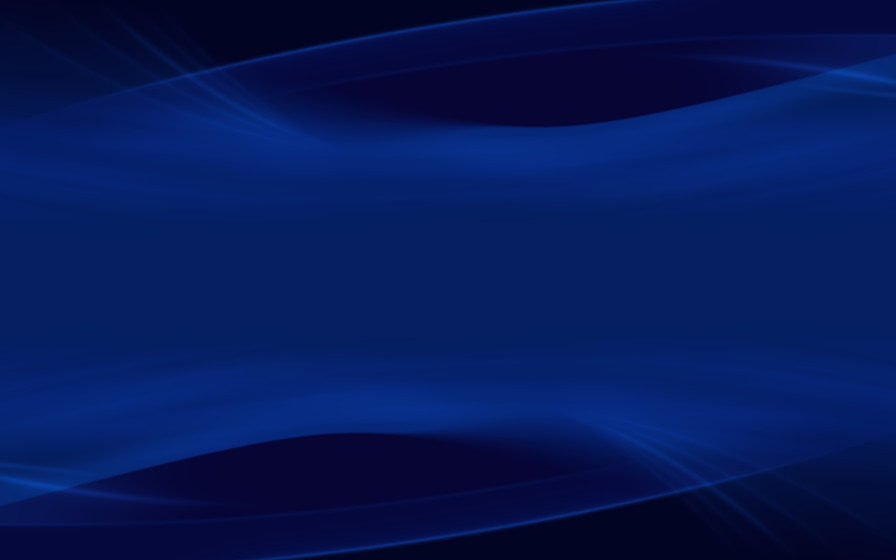
A Shadertoy shader for this background:

```glsl
// Deep blue backdrop with sweeping silk-like veils at the top and bottom.
// One half is built from curves y(x), soft masks and thin glows; a half-turn
// about the centre gives the other half. Gradient noise adds faint wisps.

#define NIGHT vec3(0.008, 0.015, 0.140)
#define BAND vec3(0.018, 0.030, 0.235)
#define LENS vec3(0.022, 0.018, 0.205)
#define BODY vec3(0.018, 0.121, 0.385)
#define SWELL vec3(0.022, 0.138, 0.450)
#define GLOW vec3(0.030, 0.190, 0.380)
#define WISP_AMOUNT 0.10
#define FAN_LINES 5
#define RIM_WIDTH 0.004

vec2 hashGradient(vec2 cell) {
    float h = fract(sin(dot(cell, vec2(127.1, 311.7))) * 43758.5);
    return vec2(cos(6.2832 * h), sin(6.2832 * h));
}

float gradientNoise(vec2 p) {
    vec2 i = floor(p), f = fract(p);
    vec2 u = f * f * f * (f * (f * 6.0 - 15.0) + 10.0);
    vec2 e = vec2(0.0, 1.0);
    float low = mix(dot(hashGradient(i), f),
                    dot(hashGradient(i + e.yx), f - e.yx), u.x);
    float high = mix(dot(hashGradient(i + e.xy), f - e.xy),
                     dot(hashGradient(i + e.yy), f - e.yy), u.x);
    return mix(low, high, u.y);
}

float bell(float dist, float width) {
    return exp(-dist * dist / (width * width));
}

// Rises from 0 to 1 between a and b, then falls back between c and d.
float window(float a, float b, float c, float d, float x) {
    return smoothstep(a, b, x) * (1.0 - smoothstep(c, d, x));
}

// Depth of each curve below the top edge.
float outerArc(float x) { return 0.225 * x * x - 0.478 * x + 0.2247; }
float innerArc(float x) { return 0.2465 * x * x - 0.477 * x + 0.292; }
float lensEdge(float x) {
    float t = x - 0.6;
    return 0.225 - 0.45 * (sqrt(t * t + 0.0169) - 0.13);
}

// x runs left to right, d is the depth from the top edge (0 to 0.5).
vec3 veils(float x, float d) {
    float outer = d - outerArc(x);
    float inner = d - innerArc(x);
    float lens = d - lensEdge(x);

    // Dark layers above the body
    vec3 upper = mix(NIGHT, BAND, smoothstep(-0.002, 0.003, outer));
    float lensMask = smoothstep(-0.002, 0.003, inner);
    upper = mix(upper, LENS, lensMask * smoothstep(0.2, 0.45, x));
    upper += lensMask * GLOW * 0.35 * smoothstep(0.75, 1.0, x);

    // Body, brightest just below the veils
    vec3 body = mix(BODY, SWELL, window(0.12, 0.27, 0.29, 0.41, d));
    body *= 1.0 - 0.12 * smoothstep(0.8, 1.0, x) * bell(d - 0.19, 0.05);

    // Fine wisps following the flow
    float flow = d + 0.35 * (x - 0.45) * (x - 0.45);
    float wisp = gradientNoise(vec2(x * 2.5, flow * 32.0))
               + 0.5 * gradientNoise(vec2(x * 4.0 + 7.0, flow * 75.0));
    body *= 1.0 + WISP_AMOUNT * wisp * window(0.05, 0.2, 0.32, 0.44, d);

    // The lens edge is crisp at the right and melts away to the left
    float softness = 0.005 + 0.10 * (1.0 - smoothstep(0.36, 0.58, x))
                   + 0.25 * (1.0 - smoothstep(0.0, 0.28, x));
    float bodyMask = smoothstep(-0.2 * softness, softness, lens);
    vec3 color = mix(upper, body, bodyMask);

    // Bright ribbon under the lens
    float ribbonShift = mix(0.045, 0.012, smoothstep(0.6, 0.95, x));
    float ribbon = bell(lens - ribbonShift, 0.035) * smoothstep(0.35, 0.6, x);
    color += GLOW * 0.20 * ribbon * bodyMask;
    color += GLOW * 0.12 * bell(d - 0.275, 0.025) * window(0.25, 0.4, 0.5, 0.68, x);
    color += GLOW * 0.12 * bell(lens - 0.13, 0.025) * smoothstep(0.5, 0.8, x);

    // Rims of the two arcs
    float rim = window(0.05, 0.35, 0.65, 0.85, x);
    float insideOuter = smoothstep(-0.003, 0.001, outer);
    color += GLOW * rim * (0.55 * bell(outer, RIM_WIDTH)
           + 0.25 * insideOuter * exp(-max(outer, 0.0) / 0.018));
    color += GLOW * 0.14 * bell(inner, RIM_WIDTH) * window(0.25, 0.45, 0.95, 1.2, x);

    // Threads crossing at the right
    float thread = d - 0.098 - 0.55 * (x - 0.7) * (x - 0.7);
    color += GLOW * smoothstep(0.68, 0.95, x)
           * (0.35 * bell(thread, 0.006) + 0.15 * bell(thread, 0.02));
    color += GLOW * 0.25 * bell(d - 0.171 + 0.17 * (1.0 - x), 0.005)
           * smoothstep(0.86, 0.98, x);

    // Fan of folds sweeping up to the left
    float t = max(0.39 - x, 0.0);
    float fanFade = smoothstep(0.0, 0.12, t) * smoothstep(-0.02, 0.1, d);
    for (int i = 0; i < FAN_LINES; i++) {
        float k = 0.5 * float(i);
        float slope = 0.62 - 0.22 * k + 2.0 * (2.9 - 0.9 * k) * t;
        float fold = d - 0.27 + (0.62 - 0.22 * k) * t + (2.9 - 0.9 * k) * t * t;
        fold /= sqrt(1.0 + slope * slope);
        float strength = 0.06 + 0.16 * bell(k - 1.0, 0.3);
        color += GLOW * fanFade * (strength * bell(fold, 0.005)
               + 0.07 * smoothstep(-0.002, 0.003, fold) * exp(-max(fold, 0.0) / 0.03));
    }
    return color;
}

void mainImage(out vec4 fragColor, in vec2 fragCoord) {
    vec2 uv = fragCoord / iResolution.xy;
    vec2 turned = uv.y < 0.5 ? 1.0 - uv : uv;
    fragColor = vec4(clamp(veils(turned.x, 1.0 - turned.y), 0.0, 1.0), 1.0);
}
```
